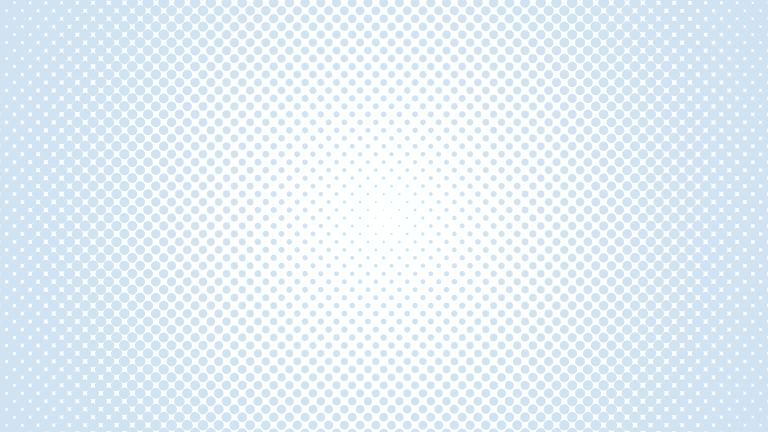
Give the GLSL for this background, as a Shadertoy shader.

```glsl
// Pale blue halftone: a staggered lattice of dots on near-white.
// Dots swell with distance from the canvas centre until they overlap,
// leaving small pale gaps towards the left and right edges.

#define DOT_COLOUR vec3(0.816, 0.890, 0.953)
#define PAPER_COLOUR vec3(0.995, 1.0, 1.0)
#define PITCH vec2(0.03637, 0.03690)      // spacing within one grid, in heights
#define LATTICE_SHIFT vec2(-0.0008, 0.0139) // a dot centre, from canvas centre
#define RADIUS_SCALE 0.0160               // dot radius one height from the centre
#define RADIUS_POWER 0.62                 // how quickly the dots swell

// Signed distance to the nearest dot of one rectangular grid.
float gridDots(vec2 p, vec2 offset) {
    vec2 cell = round((p - offset) / PITCH);
    vec2 dotCentre = cell * PITCH + offset;
    float radius = RADIUS_SCALE * pow(length(dotCentre) + 1e-5, RADIUS_POWER);
    return length(p - dotCentre) - radius;
}

void mainImage(out vec4 fragColor, in vec2 fragCoord) {
    // Centred coordinates in units of the canvas height
    vec2 p = (fragCoord - 0.5 * iResolution.xy) / iResolution.y;

    // Two interleaved grids form the staggered lattice
    float dist = min(gridDots(p, LATTICE_SHIFT),
                     gridDots(p, LATTICE_SHIFT + 0.5 * PITCH));

    // Edge softened over one pixel
    float ink = clamp(0.5 - dist * iResolution.y, 0.0, 1.0);
    fragColor = vec4(mix(PAPER_COLOUR, DOT_COLOUR, ink), 1.0);
}
```
